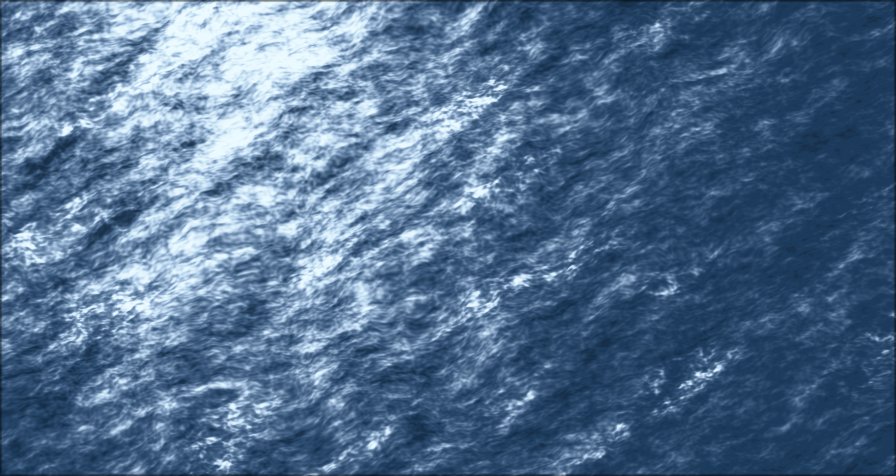
Write a WebGL 2 fragment shader that draws this texture.

```glsl
#version 300 es
precision highp float;
// Open sea seen from above, with sun glare spreading from the upper left.
// Stretched gradient noise forms swells, sharp-crested facets and ripples; their
// sum sets the exposure of the glare, mapped through a blue-to-white ramp.

uniform vec2 u_resolution;
out vec4 outColor;

const vec3 WATER_RAMP[6] = vec3[6](
    vec3(0.11, 0.23, 0.36), vec3(0.24, 0.36, 0.50), vec3(0.39, 0.51, 0.64),
    vec3(0.56, 0.67, 0.80), vec3(0.74, 0.85, 0.94), vec3(0.92, 0.98, 1.00));

// Unit gradient for a lattice cell
vec2 cellGradient(vec2 cell) {
    vec3 h = fract(cell.xyx * vec3(0.1031, 0.1030, 0.0973));
    h += dot(h, h.yzx + 33.33);
    float angle = 6.28318 * fract((h.x + h.y) * h.z);
    return vec2(cos(angle), sin(angle));
}

float gradientNoise(vec2 p) {
    vec2 cell = floor(p), f = p - cell;
    vec2 w = f * f * f * (f * (f * 6.0 - 15.0) + 10.0);
    vec2 e = vec2(1.0, 0.0);
    float a = dot(cellGradient(cell), f);
    float b = dot(cellGradient(cell + e.xy), f - e.xy);
    float c = dot(cellGradient(cell + e.yx), f - e.yx);
    float d = dot(cellGradient(cell + e.xx), f - e.xx);
    return mix(mix(a, b, w.x), mix(c, d, w.x), w.y);
}

// Noise with crests along an angle; frequency is (along, across)
float waveNoise(vec2 p, float angle, vec2 frequency, float seed) {
    vec2 dir = vec2(cos(angle), sin(angle));
    vec2 q = vec2(dot(p, dir), dot(p, vec2(-dir.y, dir.x)));
    return gradientNoise(q * frequency + seed * vec2(17.3, 41.7));
}

// Slope across a sharp crest: bright on the upper side, dark below
float facet(vec2 p, float angle, vec2 frequency, float seed) {
    float reach = 0.0035;
    vec2 across = reach * vec2(-sin(angle), cos(angle));
    float here = abs(waveNoise(p, angle, frequency, seed));
    float above = abs(waveNoise(p + across, angle, frequency, seed));
    return (above - here) / (reach * frequency.y);
}

// Short ripples, fading slowly toward the finest grain
float ripples(vec2 p, float angle) {
    float sum = 0.0, weight = 0.85;
    vec2 frequency = vec2(13.0, 29.0);
    for (int i = 0; i < 4; i++) {
        sum += weight * waveNoise(p, angle, frequency, float(i) + 5.0);
        frequency *= vec2(1.95, 1.8);
        weight *= 0.88;
        angle -= 0.05;
    }
    return sum;
}

float softSpot(vec2 p, vec2 center, vec2 radius) {
    vec2 d = (p - center) / radius;
    return exp(-dot(d, d));
}

// Log brightness of the reflected sun
float sunGlare(vec2 p) {
    return -2.9 + 2.6 * softSpot(p, vec2(0.50, 0.62), vec2(0.85, 0.75))
                + 1.15 * softSpot(p, vec2(0.46, 0.98), vec2(0.42, 0.34));
}

vec3 waterColor(float tone) {
    vec3 color = WATER_RAMP[0];
    for (int i = 1; i < 6; i++)
        color = mix(color, WATER_RAMP[i], clamp(tone * 5.0 - float(i - 1), 0.0, 1.0));
    return color;
}

void main() {
    vec2 p = gl_FragCoord.xy / u_resolution.y;
    float aspect = u_resolution.x / u_resolution.y;

    // Bend the wave field so that crests wander
    vec2 bend = vec2(gradientNoise(p * 4.0 + 3.1), gradientNoise(p * 4.0 + 27.9));
    vec2 rough = vec2(gradientNoise(p * 25.0), gradientNoise(p * 25.0 + 51.3));
    vec2 q = p + 0.035 * bend + 0.007 * rough;

    // Wave layers from long to short
    float swell = waveNoise(q, 0.76, vec2(2.0, 9.0), 1.0);
    float chop = waveNoise(q, 0.62, vec2(6.0, 18.0), 2.0);
    float ripple = ripples(q, 0.37);
    float facets = 0.16 * facet(q, 0.70, vec2(4.0, 13.0), 21.0)
                 + 0.24 * facet(q, 0.50, vec2(9.0, 26.0), 22.0)
                 + 0.28 * facet(q, 0.36, vec2(19.0, 48.0), 23.0);
    float waves = 1.5 * swell + 1.2 * chop + 1.55 * ripple + facets;

    // Sparkling broken lines on the strongest crests
    float crest = smoothstep(0.15, 0.42, waveNoise(q, 0.62, vec2(2.3, 10.0), 12.0));
    waves += crest * (0.4 + 1.4 * max(ripple, 0.0));

    // Exposure with a clipped floor, then darker troughs
    float tone = 1.0 - exp(-exp(sunGlare(p) + waves + 0.08));
    tone = max(tone - 0.045, 0.0) / 0.955;
    vec3 color = waterColor(tone);
    color *= 1.0 - 0.22 * smoothstep(0.8, 2.2, -waves);

    // Thin dark rim along the canvas edge
    vec2 inset = min(p, vec2(aspect, 1.0) - p);
    color *= mix(0.55, 1.0, smoothstep(0.001, 0.006, min(inset.x, inset.y)));
    outColor = vec4(color, 1.0);
}
```
